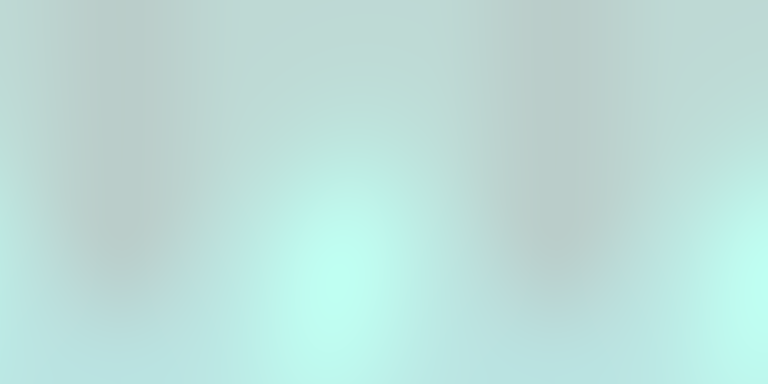
A Shadertoy shader for this background:

```glsl
// Soft mint glows repeating across a misty grey-teal backdrop.

const vec3 GREY = vec3(0.730, 0.802, 0.790);
const vec3 HAZE = vec3(0.745, 0.850, 0.832);
const vec3 POOL = vec3(0.730, 0.888, 0.882);
const vec3 MINT = vec3(0.750, 1.000, 0.950);

const float PERIOD = 0.566;               // spacing of the glows
const vec2 GLOW_CENTER = vec2(0.440, 0.27);
const float GLOW_WIDTH = 0.122;
const float GLOW_RISE = 0.35;             // falloff above the center
const float GLOW_DROP = 0.46;             // falloff below the center
const float GLOW_LEAN = 0.06;
const float SHADE_START = 0.11;           // where the grey columns begin
const float POOL_TOP_OPEN = 0.68;         // pool height beside a glow
const float POOL_TOP_SHADE = 0.42;        // pool height in a grey column

// Signed distance to the nearest glow axis
float axisOffset(float x) {
    return (fract((x - GLOW_CENTER.x) / PERIOD + 0.5) - 0.5) * PERIOD;
}

// Leaning bell with a separate falloff above and below
float glowAmount(float dx, float dy) {
    float reach = dy > 0.0 ? GLOW_RISE : GLOW_DROP;
    vec2 q = vec2((dx - GLOW_LEAN * dy) / GLOW_WIDTH, dy / reach);
    return exp(-dot(q, q));
}

void mainImage(out vec4 fragColor, in vec2 fragCoord) {
    vec2 uv = fragCoord / iResolution.xy;
    float dx = axisOffset(uv.x);

    // Grey columns midway between the glows
    float shade = smoothstep(SHADE_START, 0.5 * PERIOD, abs(dx));
    vec3 color = mix(HAZE, GREY, shade);

    // Bluish pool along the bottom
    float poolTop = mix(POOL_TOP_OPEN, POOL_TOP_SHADE, shade);
    color = mix(color, POOL, 1.0 - smoothstep(0.0, poolTop, uv.y));

    // Mint glow
    color = mix(color, MINT, glowAmount(dx, uv.y - GLOW_CENTER.y));

    fragColor = vec4(color, 1.0);
}
```
